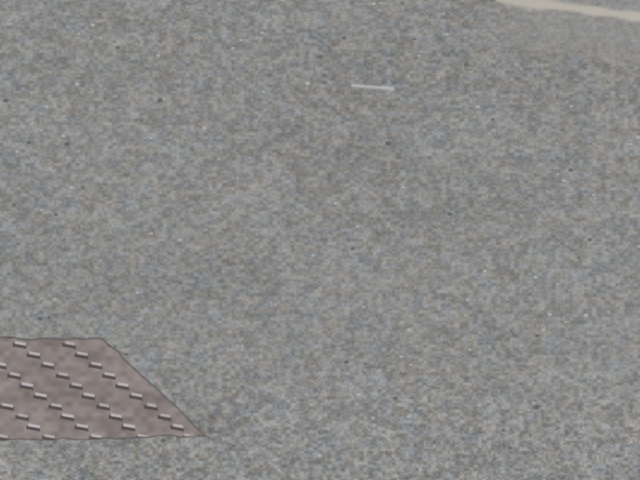
This texture is drawn by a Shadertoy shader. Its source:

```glsl
// Grey asphalt road with a studded metal cover, a pale kerb and scattered grit.

const vec3 ASPHALT = vec3(0.540, 0.540, 0.536);
const vec3 METAL   = vec3(0.525, 0.490, 0.480);
const vec3 STUD    = vec3(0.735, 0.720, 0.735);
const vec3 SHADOW  = vec3(0.300, 0.275, 0.275);
const vec3 KERB    = vec3(0.730, 0.710, 0.670);
const vec3 PAINT   = vec3(0.760, 0.760, 0.780);

float hash(vec2 p) {
    vec3 q = fract(vec3(p.xyx) * 0.1031);
    q += dot(q, q.yzx + 33.33);
    return fract((q.x + q.y) * q.z);
}

float noise(vec2 p) {
    vec2 i = floor(p), f = fract(p);
    f = f * f * (3.0 - 2.0 * f);
    float low  = mix(hash(i), hash(i + vec2(1, 0)), f.x);
    float high = mix(hash(i + vec2(0, 1)), hash(i + vec2(1, 1)), f.x);
    return mix(low, high, f.y);
}

// Noise centred on zero
float grain(vec2 p, vec2 frequency, float seed) {
    return noise(p * frequency + seed) - 0.5;
}

// 1 inside a shape, 0 outside, with a soft rim
float cover(float dist, float blur) {
    return 1.0 - smoothstep(-blur, blur, dist);
}

float boxDist(vec2 p, vec2 halfSize) {
    vec2 d = abs(p) - halfSize;
    return length(max(d, 0.0)) + min(max(d.x, d.y), 0.0);
}

float segmentDist(vec2 p, vec2 a, vec2 b) {
    vec2 d = b - a;
    return length(p - a - d * clamp(dot(p - a, d) / dot(d, d), 0.0, 1.0));
}

// Rare soft grains, at most one per cell
float specks(vec2 p, float density, float rarity, float seed) {
    vec2 q = p * density, id = floor(q) + seed;
    vec2 centre = 0.3 + 0.4 * vec2(hash(id + 7.1), hash(id + 19.7));
    float radius = 0.12 + 0.15 * hash(id + 31.3);
    float dist = length((fract(q) - centre) * vec2(0.8, 1.1));
    return step(1.0 - rarity, hash(id)) * cover(dist - radius, 0.12);
}

vec3 asphalt(vec2 p) {
    float near = 1.0 + 0.35 * smoothstep(0.35, 0.0, p.y);
    float tone = 0.110 * grain(p, vec2(105, 140), 3.0)
               + 0.075 * grain(p, vec2(200, 240), 41.0)
               + 0.040 * grain(p, vec2(38, 60), 17.0);
    float patches = 0.030 * grain(p, vec2(4, 7), 5.0);
    float warmth = 0.030 * grain(p, vec2(60, 85), 83.0);
    vec3 color = ASPHALT + tone * near + patches + warmth * vec3(1.0, 0.1, -1.0);
    color = mix(color, vec3(0.74), 0.6 * specks(p, 65.0, 0.012, 11.0));
    return mix(color, vec3(0.32), 0.6 * specks(p, 55.0, 0.008, 57.0));
}

// Rows of slanted studs, each with a dark lower side
vec3 studs(vec3 color, vec2 p) {
    const vec2 origin = vec2(0.043, 0.283);
    const vec2 rowStep = vec2(0.0285, -0.0215);
    const float columnStep = 0.099;
    float row = round((p.y - origin.y) / rowStep.y);
    vec2 q = p - origin - row * rowStep;
    float column = round(q.x / columnStep);
    q.x -= column * columnStep;
    float vary = hash(vec2(row + 20.0, column + 20.0));
    q.x += 0.006 * (vary - 0.5);
    q.y += 0.18 * q.x;
    float shade = cover(boxDist(q + vec2(0.001, 0.004), vec2(0.014, 0.0035)), 0.0025);
    float top = cover(boxDist(q - vec2(0.001, 0.002), vec2(0.009 + 0.003 * vary, 0.003)), 0.0025);
    color = mix(color, SHADOW, 0.85 * shade);
    return mix(color, STUD, top * (0.7 + 0.3 * vary));
}

vec3 addCover(vec3 color, vec2 p) {
    float wobble = 0.006 * grain(p, vec2(45), 9.0);
    float rightEdge = (p.x - 0.215 + 1.06 * (p.y - 0.293)) * 0.69;
    float topEdge = p.y - 0.295;
    float bottomEdge = 0.083 + 0.022 * p.x - p.y;
    float dist = max(max(rightEdge, topEdge), bottomEdge) + wobble;
    float dirt = 0.10 * grain(p, vec2(70, 95), 23.0) + 0.06 * grain(p, vec2(20, 35), 29.0);
    vec3 plate = studs(METAL + dirt, p);
    color = mix(color, plate, cover(dist, 0.003));
    return mix(color, SHADOW, 0.55 * cover(abs(dist) - 0.0015, 0.003));
}

vec3 addKerb(vec3 color, vec2 p) {
    float wobble = 0.008 * grain(p, vec2(25, 40), 61.0);
    float gutter = 0.895 - 0.10 * (p.x - 1.08) - p.y + wobble;
    float smoothArea = cover(gutter, 0.012) * smoothstep(0.95, 1.12, p.x);
    color = mix(color, vec3(0.565, 0.56, 0.55) + 0.4 * (color - ASPHALT), 0.7 * smoothArea);
    float stripe = segmentDist(p, vec2(1.04, 1.003), vec2(1.35, 0.963)) + wobble;
    return mix(color, KERB, 0.9 * cover(stripe - 0.009, 0.006));
}

void mainImage(out vec4 fragColor, in vec2 fragCoord) {
    vec2 p = fragCoord / iResolution.y;
    vec3 color = asphalt(p);
    color = addKerb(color, p);

    // Worn paint flake and the stain beside the cover
    float flake = segmentDist(p, vec2(0.735, 0.822), vec2(0.818, 0.816));
    color = mix(color, PAINT, 0.8 * cover(flake - 0.003, 0.004));
    float stain = length((p - vec2(0.43, 0.115)) * vec2(1.0, 1.5));
    color -= 0.06 * cover(stain - 0.03, 0.035);

    color = addCover(color, p);
    fragColor = vec4(color, 1.0);
}
```
